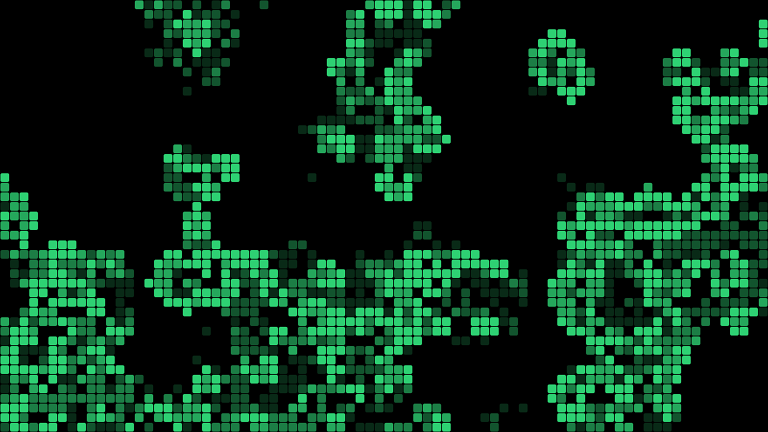
A WebGL 1 fragment shader for this pattern:

```glsl
precision highp float;
// Green cellular colonies: a few Game of Life steps with fading trails, on rounded tiles.

uniform vec2 u_resolution;

#define ROWS 45.0             // tiles over the canvas height
#define COLONY_SIZE 8.0       // noise lattice, in tiles
#define COLONY_EDGE 0.47      // noise level where colonies begin
#define COLONY_CORE 0.55      // noise level of full density
#define SEED_DENSITY 0.42     // share of living tiles at the start
#define FADE 0.2              // light lost per step after death
#define TILE_HALF 0.45
#define TILE_RADIUS 0.17
#define RIM_WIDTH 0.10
#define RIM_GAIN 1.10
#define LIVE_COLOR vec3(0.18, 0.82, 0.45)
#define SEED_OFFSET vec2(137.0, 61.0)

const int SIDE = 9;           // neighbourhood needed for four steps

float hash(vec2 p) {
  vec3 q = fract(p.xyx * 0.1031);
  q += dot(q, q.yzx + 33.33);
  return fract((q.x + q.y) * q.z);
}

float valueNoise(vec2 p) {
  vec2 i = floor(p);
  vec2 f = p - i;
  f = f * f * (3.0 - 2.0 * f);
  float low = mix(hash(i), hash(i + vec2(1.0, 0.0)), f.x);
  float high = mix(hash(i + vec2(0.0, 1.0)), hash(i + vec2(1.0, 1.0)), f.x);
  return mix(low, high, f.y);
}

// Random living tiles, gathered in colonies.
float seedTile(vec2 tile) {
  vec2 p = mat2(0.8, 0.6, -0.6, 0.8) * tile / COLONY_SIZE;
  float colony = smoothstep(COLONY_EDGE, COLONY_CORE, valueNoise(p + SEED_OFFSET));
  return step(hash(tile + SEED_OFFSET * 3.0), SEED_DENSITY * colony);
}

// Light of one tile: 1 when alive, dimmer the longer it has been dead.
float tileGlow(vec2 tile) {
  float cells[81];
  for (int y = 0; y < SIDE; y++) {
    for (int x = 0; x < SIDE; x++) {
      cells[x + y * SIDE] = seedTile(tile + vec2(float(x - 4), float(y - 4)));
    }
  }
  float glow = cells[40];

  // Each step shrinks the valid block by a ring, kept at the array start.
  for (int t = 1; t <= 4; t++) {
    for (int y = 0; y < 7; y++) {
      if (y > 8 - 2 * t) break;
      for (int x = 0; x < 7; x++) {
        if (x > 8 - 2 * t) break;
        float total = 0.0;
        for (int j = 0; j < 3; j++) {
          for (int i = 0; i < 3; i++) {
            total += cells[x + i + (y + j) * SIDE];
          }
        }
        // Born or kept with three in the block; kept with four.
        float self = cells[x + 1 + (y + 1) * SIDE];
        float three = 1.0 - step(0.5, abs(total - 3.0));
        float four = 1.0 - step(0.5, abs(total - 4.0));
        cells[x + y * SIDE] = max(three, four * self);
      }
    }
    glow = max(glow - FADE, cells[(4 - t) * 10]);
  }
  return max(glow, 0.0);
}

float roundedBox(vec2 p, float halfSize, float radius) {
  vec2 q = abs(p) - halfSize + radius;
  return length(max(q, 0.0)) + min(max(q.x, q.y), 0.0) - radius;
}

void main() {
  float pixel = ROWS / u_resolution.y;
  vec2 grid = gl_FragCoord.xy * pixel;
  vec2 tile = floor(grid);

  // Smooth-edged tile with a slightly lighter rim.
  float d = roundedBox(grid - tile - 0.5, TILE_HALF, TILE_RADIUS);
  float cover = clamp(0.5 - d / pixel, 0.0, 1.0);
  float rim = clamp(0.5 + (d + RIM_WIDTH) / pixel, 0.0, 1.0);

  vec3 color = LIVE_COLOR * tileGlow(tile) * mix(1.0, RIM_GAIN, rim);
  gl_FragColor = vec4(color * cover, 1.0);
}
```
